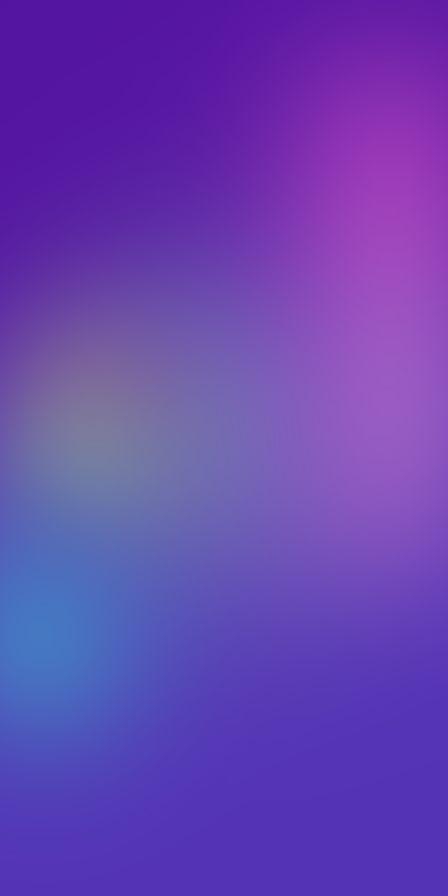
Give the GLSL for this background, as a Shadertoy shader.

```glsl
// Soft blurred glows of orchid, sage and blue over a violet vertical gradient.

// Backdrop
const vec3 BASE_TOP = vec3(0.33, 0.08, 0.63);
const vec3 BASE_BOTTOM = vec3(0.33, 0.20, 0.71);

// Glow colours
const vec3 HAZE = vec3(0.41, 0.40, 0.71);
const vec3 ORCHID_TOP = vec3(0.65, 0.24, 0.73);
const vec3 ORCHID_BOTTOM = vec3(0.61, 0.37, 0.77);
const vec3 SAGE_TOP = vec3(0.53, 0.44, 0.58);
const vec3 SAGE_BOTTOM = vec3(0.49, 0.54, 0.61);
const vec3 BLUE = vec3(0.27, 0.48, 0.76);

// Glow places: centre in xy, radii in zw, as fractions of the canvas
const vec4 HAZE_AREA = vec4(0.50, 0.52, 0.38, 0.21);
const vec4 ORCHID_AREA = vec4(0.87, 0.65, 0.29, 0.30);
const vec4 SAGE_AREA = vec4(0.20, 0.52, 0.24, 0.14);
const vec4 BLUE_AREA = vec4(0.09, 0.29, 0.26, 0.14);

// Vertical falloff powers: higher values give a flatter core
const float ROUND = 2.0;
const float TALL = 3.5;

// Bell-shaped glow, equal to one at its centre
float glow(vec2 uv, vec4 area, float verticalPower) {
    vec2 d = abs(uv - area.xy) / area.zw;
    return exp(-d.x * d.x - pow(d.y, verticalPower));
}

void mainImage(out vec4 fragColor, in vec2 fragCoord) {
    vec2 uv = fragCoord / iResolution.xy;

    // Vertical gradients
    vec3 color = mix(BASE_BOTTOM, BASE_TOP, smoothstep(0.30, 0.76, uv.y));
    vec3 orchid = mix(ORCHID_BOTTOM, ORCHID_TOP, smoothstep(0.52, 0.87, uv.y));
    vec3 sage = mix(SAGE_BOTTOM, SAGE_TOP, smoothstep(0.44, 0.62, uv.y));

    // Glows, back to front
    color = mix(color, HAZE, glow(uv, HAZE_AREA, ROUND));
    color = mix(color, orchid, 0.97 * glow(uv, ORCHID_AREA, TALL));
    color = mix(color, sage, 0.92 * glow(uv, SAGE_AREA, ROUND));
    color = mix(color, BLUE, 0.95 * glow(uv, BLUE_AREA, ROUND));

    fragColor = vec4(color, 1.0);
}
```
